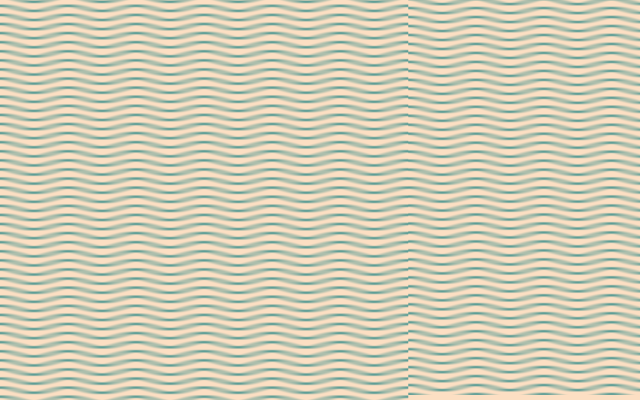
This pattern is drawn by a Shadertoy shader. Its source:

```glsl
// Rows of soft teal waves on cream, smeared sideways so that crests and
// troughs stay dark while slopes fade. A second sheet, slightly smaller,
// joins at a vertical seam and leaves a bare strip along its lower edge.

const float TAU = 6.2831853;

// Coverage of the nearest wave line; p.x counts waves, p.y counts rows downward.
float waveLine(vec2 p, float soft) {
    float row = p.y - 0.92 + 0.32 * cos(TAU * p.x);
    float dist = abs(fract(row + 0.5) - 0.5);
    return 1.0 - smoothstep(0.135 - soft, 0.135 + soft, dist);
}

// Average of the line over a short horizontal span.
float smearedWave(vec2 p, float soft) {
    float sum = 0.0;
    for (int i = -5; i <= 5; i++) {
        sum += waveLine(p + vec2(float(i) * 0.026, 0.0), soft);
    }
    return sum / 11.0;
}

void mainImage(out vec4 fragColor, in vec2 fragCoord) {
    vec2 uv = fragCoord / iResolution.xy;
    vec2 grid = vec2(9.404, 44.0);
    vec2 p = vec2(uv.x, 1.0 - uv.y) * grid;
    vec2 pixel = grid / iResolution.xy;
    float soft = 0.03 + 0.6 * pixel.y;

    // The right sheet shrinks about the row where both sheets line up.
    vec2 pivot = vec2(6.0, 20.2);
    vec2 shrunk = pivot + (p - pivot) * vec2(1.005, 1.0127);
    float leftInk = smearedWave(p, soft);
    float rightInk = smearedWave(shrunk, soft);

    // Bare strip below the right sheet.
    rightInk *= 1.0 - smoothstep(-0.5, 0.5, (p.y - 43.45) / pixel.y);

    // Join the sheets at the seam.
    float seam = smoothstep(-0.5, 0.5, (p.x - pivot.x) / pixel.x);
    float ink = mix(leftInk, rightInk, seam);

    vec3 cream = vec3(0.988, 0.874, 0.764);
    vec3 teal = vec3(0.36, 0.615, 0.585);
    fragColor = vec4(mix(cream, teal, ink), 1.0);
}
```
